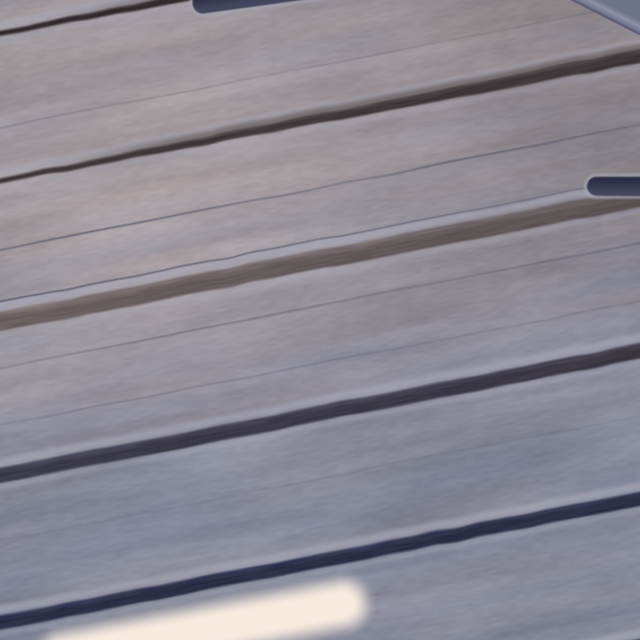
Reproduce this texture procedurally as a WebGL 1 fragment shader.

```glsl
precision highp float;
uniform vec2 u_resolution;

const float PITCH = 0.2305;
const float SLOPE = 0.195;
const vec3 COOL_WOOD = vec3(0.52, 0.53, 0.60);
const vec3 WARM_WOOD = vec3(0.60, 0.575, 0.60);
const vec3 PALE_EDGE = vec3(0.65, 0.65, 0.71);
const vec3 SEAM = vec3(0.34, 0.34, 0.41);
const vec3 NAVY = vec3(0.17, 0.18, 0.27);
const vec3 UMBER = vec3(0.20, 0.175, 0.185);
const vec3 BROWN = vec3(0.41, 0.37, 0.37);
const vec3 STEEL = vec3(0.43, 0.45, 0.55);
const vec3 SUN = vec3(0.97, 0.92, 0.87);

float hash(vec2 p) {
  return fract(sin(dot(p, vec2(127.1, 311.7))) * 43758.5453);
}

float noise(vec2 p) {
  vec2 i = floor(p);
  vec2 f = fract(p);
  f = f * f * (3.0 - 2.0 * f);
  return mix(mix(hash(i), hash(i + vec2(1.0, 0.0)), f.x),
             mix(hash(i + vec2(0.0, 1.0)), hash(i + 1.0), f.x), f.y);
}

float fbm(vec2 p) {
  float sum = 0.0;
  float amp = 0.5;
  for (int i = 0; i < 4; i++) {
    sum += amp * noise(p);
    p = p * 2.03 + 17.3;
    amp *= 0.5;
  }
  return sum;
}

float band(float d, float halfWidth, float blur) {
  return 1.0 - smoothstep(halfWidth - blur, halfWidth + blur, abs(d));
}

float capsule(vec2 p, vec2 a, vec2 b, float radius) {
  vec2 axis = b - a;
  float t = clamp(dot(p - a, axis) / dot(axis, axis), 0.0, 1.0);
  return length(p - a - axis * t) - radius;
}

// Fine seam at a board coordinate, with broken strength along its length
float seam(float v, float at, float x) {
  float wobble = 0.014 * (noise(vec2(x * 13.0, at * 9.0)) - 0.5);
  float strength = 0.45 + 0.55 * noise(vec2(x * 7.0, at * 23.0));
  return strength * band((v - at - wobble) * PITCH, 0.0015, 0.0022);
}

vec3 boards(vec2 uv, float across) {
  float warmth = smoothstep(0.1, 0.75, uv.y - 0.15 * uv.x);
  vec3 col = mix(COOL_WOOD, WARM_WOOD, warmth);
  float glow = exp(-9.0 * dot(uv - vec2(0.22, 0.62), uv - vec2(0.22, 0.62)));
  col += glow * vec3(0.05, 0.04, 0.03);
  col -= 0.06 * smoothstep(0.4, 1.0, uv.x) * smoothstep(0.3, 0.9, uv.y);
  // Long grain, blotches and fine fibre
  col += 0.10 * (fbm(vec2(uv.x * 5.0, across * 48.0)) - 0.47);
  col += 0.07 * (fbm(vec2(uv.x * 6.0 + 9.0, across * 14.0)) - 0.47);
  col += 0.03 * (noise(vec2(uv.x * 75.0, across * 230.0)) - 0.5);
  float tint = noise(vec2(uv.x * 4.0 + 3.0, across * 35.0)) - 0.5;
  return col + tint * vec3(0.025, 0.0, -0.025);
}

vec3 addGroove(vec3 col, vec2 uv, float row, float d) {
  float worn = max(0.0, 1.0 - 0.75 * abs(row - 2.0));
  float upper = step(2.5, row);
  float halfWidth = mix(0.011 + 0.004 * worn, mix(0.004, 0.011, uv.x), upper);
  d += 0.0025 * (noise(vec2(uv.x * 28.0, row * 7.0)) - 0.5);

  // Pale bevels on both sides, with a shaded lip above the upper gaps
  col = mix(col, PALE_EDGE, 0.65 * band(d - halfWidth - 0.009, 0.006, 0.006));
  col = mix(col, PALE_EDGE, 0.45 * band(d + halfWidth + 0.007, 0.003, 0.006));
  float lip = upper * smoothstep(0.05, 0.35, uv.x);
  col = mix(col, BROWN, 0.7 * lip * band(d - halfWidth - 0.003, 0.006, 0.006));
  float lipLine = band(row - 2.0, 0.5, 0.1) * (1.0 - 0.5 * uv.x);
  col = mix(col, SEAM, 0.85 * lipLine * band(d - 0.031, 0.0014, 0.002));

  vec3 hollow = mix(NAVY, UMBER, smoothstep(0.0, 3.0, row + uv.x - 0.5));
  hollow = mix(hollow, BROWN, worn * (1.0 - 0.25 * uv.x));
  hollow += 0.05 * (noise(vec2(uv.x * 30.0, d * 300.0)) - 0.5);
  hollow *= 1.0 + 0.25 * smoothstep(0.0, halfWidth, d);
  return mix(col, hollow, band(d, halfWidth, 0.003));
}

vec3 addSlot(vec3 col, float d, float lift) {
  col = mix(col, PALE_EDGE, 0.7 * band(d - 0.003, 0.002, 0.003));
  vec3 inside = mix(NAVY, STEEL, 0.35 * smoothstep(0.012, -0.012, lift));
  return mix(col, inside, smoothstep(0.002, -0.002, d));
}

void main() {
  vec2 uv = gl_FragCoord.xy / u_resolution;
  float across = uv.y - SLOPE * uv.x;
  float v = (across - 0.026) / PITCH;
  float row = floor(v + 0.5);
  float d = (v - row) * PITCH - 0.01 * band(row - 2.0, 0.5, 0.1);

  vec3 col = boards(uv, across);
  float seams = seam(v, 2.53, uv.x) + 0.75 * seam(v, 1.73, uv.x)
    + 0.4 * seam(v, 1.34, uv.x) + 0.45 * seam(v, 3.36, uv.x)
    + 0.25 * seam(v, 0.56, uv.x);
  col = mix(col, SEAM, 0.8 * min(seams, 1.0));

  // Soft patch of sunlight
  float sun = capsule(uv, vec2(0.10, -0.026), vec2(0.535, 0.056), 0.034);
  col = mix(col, SUN, smoothstep(0.022, -0.018, sun));
  col = addGroove(col, uv, row, d);

  // Cut slots
  float sideSlot = capsule(uv, vec2(0.932, 0.709), vec2(1.1, 0.709), 0.0145);
  float topSlot = capsule(uv, vec2(0.317, 0.995), vec2(0.6, 1.034), 0.016);
  col = addSlot(col, sideSlot, uv.y - 0.709);
  col = addSlot(col, topSlot, uv.y - 0.995 - 0.138 * (uv.x - 0.317));

  // Metal bar across the corner
  float bar = dot(uv - vec2(0.892, 1.0), vec2(0.454, 0.891));
  vec3 metal = mix(STEEL, PALE_EDGE, 0.6 * band(bar - 0.012, 0.004, 0.006));
  metal = mix(metal, NAVY, 0.6 * band(bar, 0.002, 0.003));
  col = mix(col, metal, smoothstep(-0.002, 0.002, bar));

  gl_FragColor = vec4(col, 1.0);
}
```
